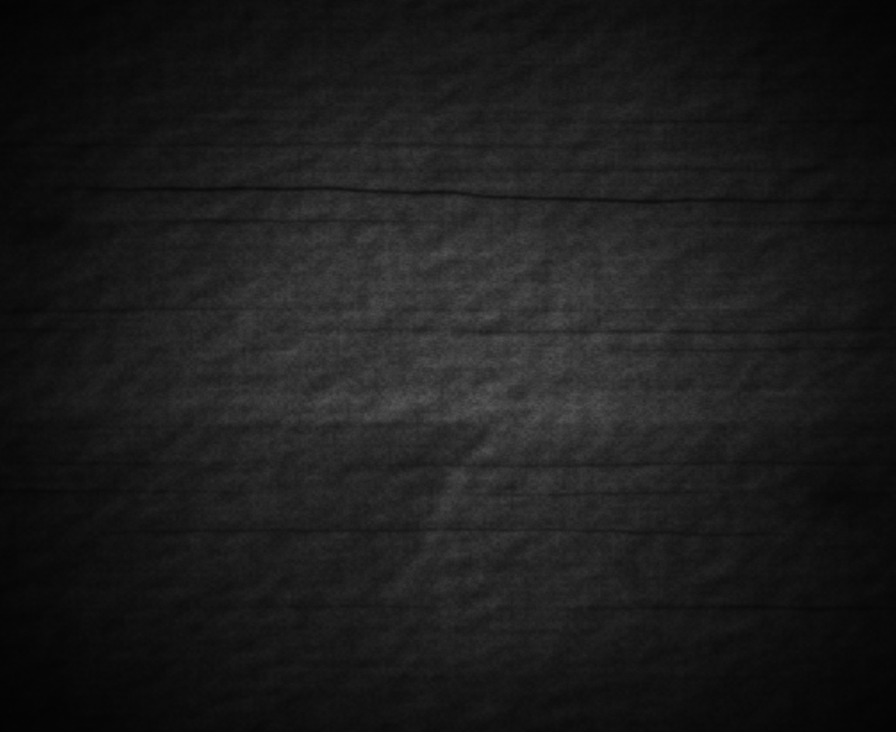
Reproduce this texture procedurally as a Shadertoy shader.

```glsl
// Dark, worn paper lit by a soft central glow: a radial falloff is
// multiplied by folds, stacked horizontal wrinkles, embossed value noise
// and fine grain.

float hash(vec2 p) {
    return fract(sin(dot(p, vec2(127.1, 311.7))) * 43758.5453);
}

float noise(vec2 p) {
    vec2 cell = floor(p), f = fract(p);
    f = f * f * (3.0 - 2.0 * f);
    return mix(mix(hash(cell), hash(cell + vec2(1.0, 0.0)), f.x),
               mix(hash(cell + vec2(0.0, 1.0)), hash(cell + 1.0), f.x), f.y);
}

float fbm(vec2 p) {
    float sum = 0.0, gain = 0.5;
    for (int i = 0; i < 5; i++) {
        sum += gain * noise(p);
        p = mat2(0.8, -0.6, 0.6, 0.8) * p * 2.03 + 7.3;
        gain *= 0.5;
    }
    return sum;
}

// Soft elliptical spot, 1 at its centre
float spot(vec2 p, vec2 centre, vec2 radius) {
    vec2 d = (p - centre) / radius;
    return exp(-dot(d, d));
}

// Thin horizontal wrinkles, each broken up along its length
float wrinkles(vec2 p) {
    float heights[12] = float[](0.848, 0.832, 0.802, 0.768, 0.696, 0.577,
                                0.548, 0.524, 0.366, 0.326, 0.273, 0.170);
    float dark = 0.0;
    for (int i = 0; i < 12; i++) {
        float seed = float(i) * 9.7;
        float wobble = 0.007 * (noise(vec2(p.x * 5.0, seed)) - 0.5)
                     + 0.003 * (noise(vec2(p.x * 35.0, seed)) - 0.5);
        float d = (p.y - heights[i] - wobble) / 0.0028;
        float strength = smoothstep(0.15, 0.75, noise(vec2(p.x * 4.0 + seed, seed)));
        dark += strength * (exp(-d * d) + 0.3 * exp(-d * d * 0.06));
    }
    return dark;
}

void mainImage(out vec4 fragColor, in vec2 fragCoord) {
    vec2 uv = fragCoord / iResolution.xy;
    vec2 p = vec2(uv.x * 1.225, uv.y);

    // Central glow
    vec2 fromGlow = uv - vec2(0.515, 0.515);
    float light = 0.245 * exp(-dot(fromGlow * fromGlow, vec2(5.6, 5.0)));

    // Broad mottling and embossed relief, slanted up to the right
    vec2 slant = vec2(p.x + 0.4 * p.y, p.y - 0.35 * p.x);
    light *= 0.82 + 0.36 * fbm(slant * vec2(4.0, 9.0));
    vec2 fibre = slant * vec2(26.0, 48.0);
    light *= 1.0 + 0.5 * (fbm(fibre) - fbm(fibre + vec2(-0.35, 0.6)));

    // Faint streaks and distinct wrinkles
    float streak = 0.6 * noise(vec2(p.x * 3.0, p.y * 95.0))
                 + 0.4 * noise(vec2(p.x * 7.0 + 4.0, p.y * 190.0));
    light *= 1.0 + 0.24 * (streak - 0.5);
    light *= 1.0 - 0.2 * min(wrinkles(uv), 1.5);

    // Main crease, dropping gently to the right
    float creaseY = 0.742 - 0.017 * smoothstep(0.35, 0.72, uv.x)
                  + 0.004 * (noise(vec2(uv.x * 22.0, 3.0)) - 0.5);
    float crease = (uv.y - creaseY) / 0.0032;
    float creaseFade = smoothstep(0.0, 0.2, uv.x) * (1.0 - 0.6 * smoothstep(0.7, 1.0, uv.x));
    light *= 1.0 - creaseFade * (0.42 * exp(-crease * crease)
                               + 0.12 * exp(-crease * crease * 0.07));

    // Horizontal fold: pale band above, shade below
    float below = 1.0 - smoothstep(0.418, 0.430, uv.y + 0.005 * noise(vec2(uv.x * 18.0, 8.0)));
    light *= 1.0 + 0.10 * spot(uv, vec2(0.42, 0.447), vec2(0.45, 0.020));
    light *= 1.0 - 0.09 * spot(uv, vec2(0.45, 0.480), vec2(0.45, 0.012));
    light *= 1.0 - 0.13 * below * smoothstep(0.10, 0.38, uv.y);

    // Slanted fold running down and left, darker on its left side
    float foldX = 0.543 - 0.45 * (0.418 - uv.y)
                + 0.022 * (noise(vec2(uv.y * 20.0, 5.0)) - 0.5);
    float side = uv.x - foldX;
    float foldFade = below * smoothstep(0.08, 0.28, uv.y);
    light *= 1.0 - 0.17 * foldFade * (1.0 - smoothstep(-0.015, 0.008, side))
                 * smoothstep(-0.45, -0.02, side);
    light *= 1.0 + 0.20 * foldFade * exp(-pow((side - 0.006) / 0.012, 2.0));
    light *= 1.0 + 0.12 * spot(uv, vec2(0.53, 0.24), vec2(0.10, 0.12));

    // Dark dents near both sides
    light *= 1.0 - 0.35 * spot(uv, vec2(0.045, 0.685), vec2(0.06, 0.035));
    light *= 1.0 - 0.40 * spot(uv, vec2(0.935, 0.325), vec2(0.05, 0.030));

    // Fine paper grain
    float grain = 0.6 * noise(p * 210.0) + 0.4 * noise(p * 410.0 + 31.0);
    light *= 1.0 + 0.42 * (grain - 0.5);

    fragColor = vec4(vec3(clamp(light, 0.0, 1.0)), 1.0);
}
```
